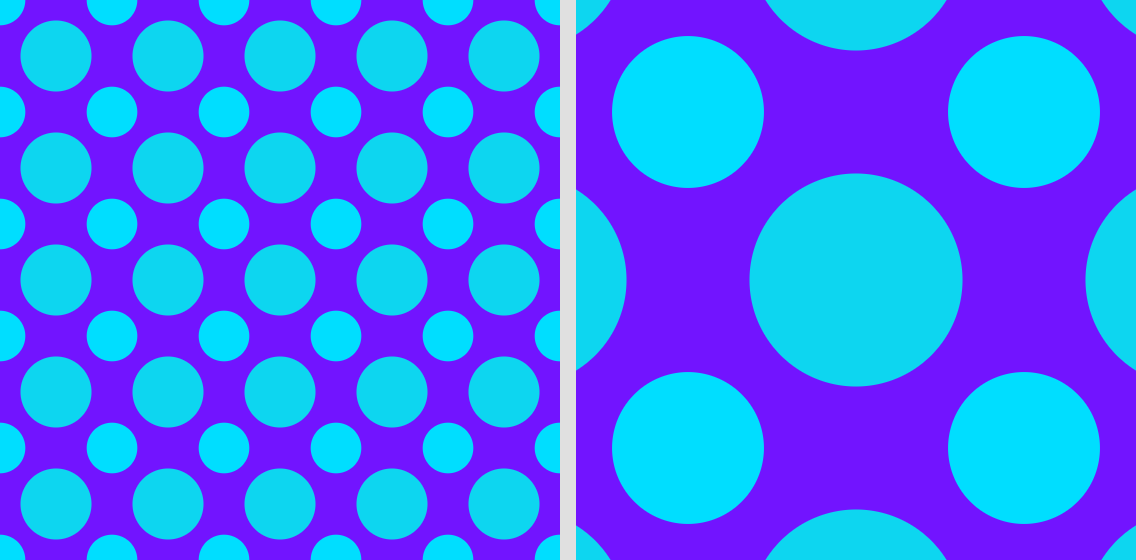
Left, the full canvas; right, a detail of the centre.
This pattern is drawn by a Shadertoy shader. Its source:

```glsl
const float REPEATS = 5.0;
const float LARGE_RADIUS = 0.317;
const float SMALL_RADIUS = 0.226;

const vec3 VIOLET = vec3(0.447, 0.078, 1.0);
const vec3 TURQUOISE = vec3(0.05, 0.84, 0.94);
const vec3 CYAN = vec3(0.0, 0.87, 1.0);

// Signed distance to a disc centred in every unit cell
float discGrid(vec2 p, float radius) {
    return length(fract(p) - 0.5) - radius;
}

// Coverage of a shape, smoothed over one pixel
float coverage(float dist, float pixel) {
    return clamp(0.5 - dist / pixel, 0.0, 1.0);
}

void mainImage(out vec4 fragColor, in vec2 fragCoord) {
    vec2 cell = fragCoord / iResolution.xy * REPEATS;
    float pixel = REPEATS / min(iResolution.x, iResolution.y);

    // Large discs fill cell centres, small discs sit on cell corners
    float large = discGrid(cell, LARGE_RADIUS);
    float small = discGrid(cell + 0.5, SMALL_RADIUS);

    vec3 color = mix(VIOLET, TURQUOISE, coverage(large, pixel));
    color = mix(color, CYAN, coverage(small, pixel));
    fragColor = vec4(color, 1.0);
}
```
